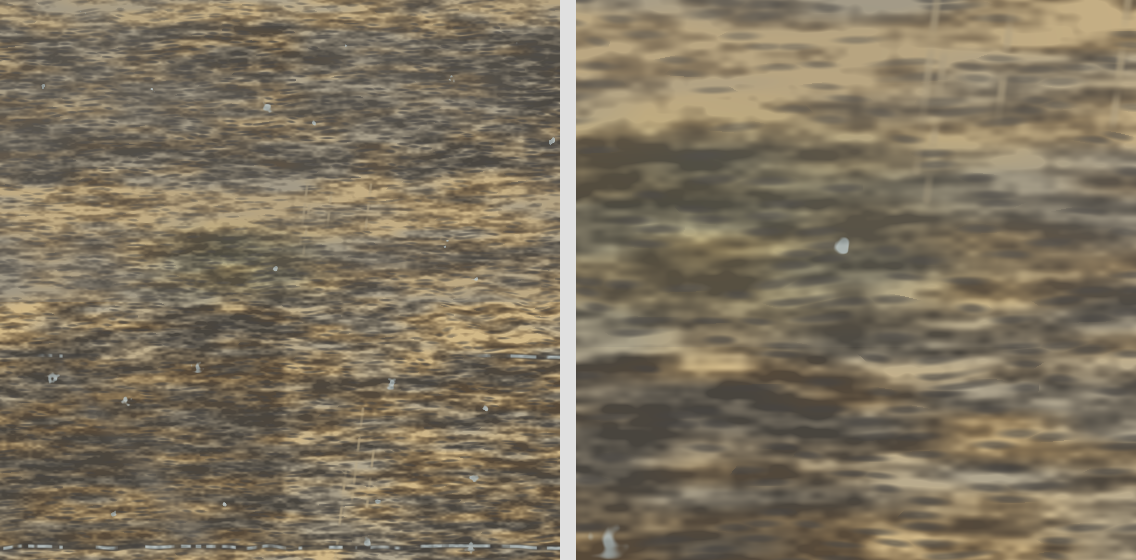
Left: the whole. Right: its middle third, enlarged.
A WebGL 2 fragment shader for this texture:

```glsl
#version 300 es
precision highp float;
// Worn, stained wood planks with a horizontal grain.
// Stretched noise gives the streaks, cellular noise the dark pores and paint
// flecks; soft bands set the stains, and line distances the scratches.
uniform vec2 u_resolution;
out vec4 fragColor;

float hash(vec2 p) {
  vec3 q = fract(vec3(p.xyx) * 0.1031);
  q += dot(q, q.yzx + 33.33);
  return fract((q.x + q.y) * q.z);
}

float valueNoise(vec2 p) {
  vec2 cell = floor(p), f = fract(p);
  f = f * f * (3.0 - 2.0 * f);
  float low = mix(hash(cell), hash(cell + vec2(1, 0)), f.x);
  float high = mix(hash(cell + vec2(0, 1)), hash(cell + vec2(1, 1)), f.x);
  return mix(low, high, f.y);
}

// Distance to the nearest scattered point, and that point's random id.
vec2 cellular(vec2 p) {
  vec2 cell = floor(p), nearest = vec2(9.0, 0.0);
  for (int y = -1; y <= 1; y++)
    for (int x = -1; x <= 1; x++) {
      vec2 c = cell + vec2(x, y);
      vec2 point = c + 0.15 + 0.7 * vec2(hash(c), hash(c + 57.0));
      float d = length(p - point);
      if (d < nearest.x) nearest = vec2(d, hash(c + 113.0));
    }
  return nearest;
}

float band(float v, float from, float to, float soft) {
  return smoothstep(from - soft, from + soft, v) * (1.0 - smoothstep(to - soft, to + soft, v));
}

float segmentDistance(vec2 p, vec2 a, vec2 b) {
  vec2 d = b - a;
  return length(p - a - d * clamp(dot(p - a, d) / dot(d, d), 0.0, 1.0));
}

vec3 ramp(vec3 dark, vec3 middle, vec3 light, float t) {
  return mix(mix(dark, middle, clamp(t * 2.0, 0.0, 1.0)), light, clamp(t * 2.0 - 1.0, 0.0, 1.0));
}

// Pale flecks of paint in a few cells of a grid.
float flecks(vec2 p, float scale, float radius, float share) {
  vec2 c = cellular(p * scale);
  float ragged = c.x / scale + 0.013 * (valueNoise(p * 170.0) - 0.5);
  return step(1.0 - share, c.y) * (1.0 - smoothstep(radius * 0.3, radius, ragged));
}

// Broken crack: x is the dark gap, y the pale chips along it.
vec2 crack(vec2 p, float height, float chipShare) {
  float d = abs(p.y - height - 0.005 * (valueNoise(p * vec2(25.0, 1.0)) - 0.5));
  float along = 0.6 * valueNoise(vec2(p.x * 110.0, height)) + 0.4 * valueNoise(vec2(p.x * 17.0, 5.0));
  float chips = smoothstep(1.0 - chipShare, 1.2 - chipShare, along);
  float dark = 0.5 + 0.5 * valueNoise(p * vec2(70.0, 200.0));
  return vec2(dark * (1.0 - smoothstep(0.002, 0.007, d)), chips * (1.0 - smoothstep(0.001, 0.0045, d)));
}

void main() {
  vec2 p = gl_FragCoord.xy / u_resolution;

  // Grain, gently bent by sines and figured at the right
  float figure = band(p.y, 0.39, 0.49, 0.015) * smoothstep(0.7, 0.8, p.x);
  vec2 g = p;
  g.y += 0.002 * sin(p.x * 9.0 + p.y * 21.0) + 0.001 * sin(p.x * 31.0 - p.y * 47.0);
  g.y += 0.004 * figure * sin(p.x * 52.0 + p.y * 60.0);
  float streaks = 0.35 * valueNoise(g * vec2(17.0, 115.0)) + 0.45 * valueNoise(g * vec2(42.0, 185.0) + 7.0)
                + 0.2 * valueNoise(g * vec2(5.0, 45.0) + 19.0);
  float fine = valueNoise(p * vec2(130.0, 250.0)) - 0.5;
  float cloud = valueNoise(p * vec2(6.0, 11.0) + 3.0) - 0.5;
  float mottle = valueNoise(p * vec2(22.0, 45.0) + 11.0) - 0.5;

  // Stains and worn areas
  vec2 q = p + 0.03 * cloud + 0.015 * mottle;
  float seam = smoothstep(0.497, 0.513, p.x);
  float upper = band(q.y, 0.675, 0.95, 0.012);
  float gold = band(q.y, 0.585, 0.67, 0.013) + 0.8 * smoothstep(0.945, 0.97, q.y);
  gold += 0.9 * figure + band(q.y, 0.385, 0.485, 0.025) * (1.0 - smoothstep(0.04, 0.12, q.x));
  float lower = band(q.y, 0.025, 0.365, 0.01);
  float patchDark = band(q.x, 0.35, 0.51, 0.03) * band(q.y, 0.2, 0.465, 0.025) * (1.0 - seam);
  float olive = band(q.x, 0.3, 0.55, 0.12) * band(q.y, 0.47, 0.59, 0.04);
  float worn = seam * band(q.x, 0.45, 0.75, 0.05) * (1.0 - smoothstep(0.35, 0.5, q.y));
  float tone = 0.45 - 0.09 * upper + 0.28 * gold - 0.17 * lower - 0.1 * patchDark + 0.19 * worn;
  tone += 0.04 * seam + 0.24 * cloud + 0.12 * mottle + 0.38 * fine;
  tone += (1.9 - 0.5 * lower * (1.0 - seam)) * (streaks - 0.5);
  float warmth = 0.38 + 0.5 * gold + 0.12 * lower - 0.12 * upper * (1.0 + seam);
  warmth += 1.5 * (valueNoise(g * vec2(12.0, 65.0) + 31.0) - 0.5);

  vec3 cool = ramp(vec3(0.285, 0.27, 0.245), vec3(0.465, 0.435, 0.38), vec3(0.69, 0.65, 0.56), tone);
  vec3 warm = ramp(vec3(0.345, 0.29, 0.225), vec3(0.55, 0.465, 0.335), vec3(0.82, 0.72, 0.53), tone);
  vec3 color = mix(cool, warm, clamp(warmth, 0.0, 1.0));
  color = mix(color, color * vec3(0.98, 1.01, 0.88), 0.6 * olive);

  // Dark open pores
  vec2 pore = cellular(g * vec2(28.0, 135.0) + 0.8 * mottle);
  float pores = step(0.55 - 0.15 * upper, pore.y) * (1.0 - smoothstep(0.1, 0.5, pore.x));
  color = mix(color, vec3(0.28, 0.27, 0.26), pores * (0.6 + 0.15 * upper - 0.15 * gold));

  // Scratches and a broad diagonal scuff
  float scratch = 0.0;
  for (int i = 0; i < 7; i++) {
    float k = float(i);
    vec2 top = vec2(0.5 + 0.22 * hash(vec2(k, 3.0)), i < 4 ? 0.67 : 0.27 - 0.05 * (k - 4.0));
    float span = i < 4 ? 0.08 + 0.05 * hash(vec2(k, 8.0)) : 0.17;
    float d = segmentDistance(p, top, top - vec2(0.12 * span, span));
    float broken = smoothstep(0.25, 0.8, valueNoise(vec2(k * 5.0, p.y * 70.0)));
    scratch = max(scratch, broken * (1.0 - smoothstep(0.0005, 0.004, d)));
  }
  color = mix(color, vec3(0.74, 0.67, 0.53), 0.6 * scratch);
  float scuff = 1.0 - smoothstep(0.004, 0.015 + 0.1 * (0.35 - p.y), segmentDistance(p, vec2(0.11, 0.34), vec2(0.36, 0.03)));
  color = mix(color, vec3(0.51, 0.49, 0.45), 0.35 * scuff * (0.6 + cloud));

  // Plank gaps and paint flecks
  vec2 gap = crack(p, 0.023, 0.6);
  vec2 split = crack(p, 0.364, 0.55) * (band(p.x, 0.08, 0.17, 0.02) + smoothstep(0.83, 0.9, p.x));
  color = mix(color, vec3(0.24, 0.235, 0.23), 0.85 * max(gap.x, split.x));
  float paint = max(flecks(p, 8.0, 0.009, 0.1), flecks(p + 4.0, 17.0, 0.004, 0.04));
  paint = max(paint, max(gap.y, split.y));
  color = mix(color, vec3(0.68, 0.72, 0.72) + 0.2 * fine, 0.85 * paint);
  fragColor = vec4(color, 1.0);
}
```
